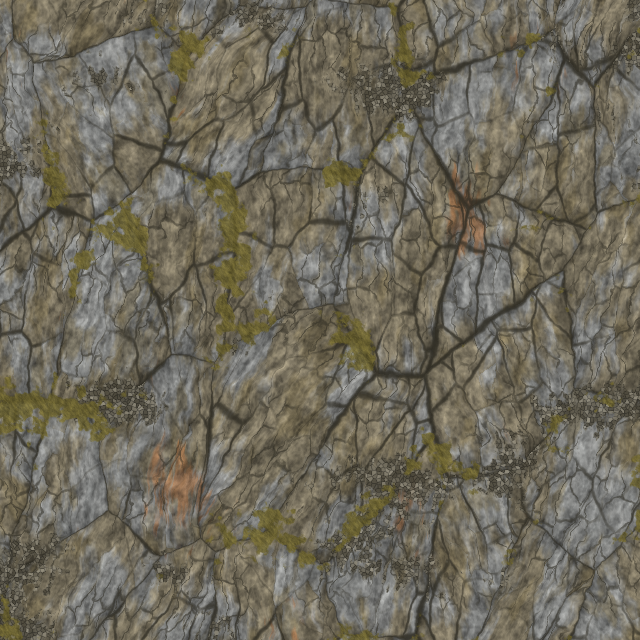
Give the GLSL for this texture, as a three.js fragment shader.

```glsl
varying vec2 vUv;

float hash(vec2 p) {
  return fract(sin(dot(p, vec2(127.1, 311.7))) * 43758.5453);
}

vec2 hash2(vec2 p) {
  return vec2(hash(p), hash(p + 57.3));
}

float noise(vec2 p) {
  vec2 i = floor(p), f = fract(p);
  f = f * f * (3.0 - 2.0 * f);
  return mix(mix(hash(i), hash(i + vec2(1.0, 0.0)), f.x),
             mix(hash(i + vec2(0.0, 1.0)), hash(i + 1.0), f.x), f.y);
}

float fbm(vec2 p) {
  float sum = 0.0, amp = 0.52;
  for (int i = 0; i < 5; i++) {
    sum += amp * noise(p);
    p = mat2(1.6, 1.2, -1.2, 1.6) * p + 11.7;
    amp *= 0.5;
  }
  return sum;
}

// Streaks keep their direction through all octaves
float streaks(vec2 p) {
  return 0.45 * noise(p) + 0.33 * noise(p * 2.1 + 5.3) + 0.22 * noise(p * 4.3 + 9.1);
}

// Voronoi cells: xy = offset to centre, z = distance to edge, w = cell id
vec4 cells(vec2 p) {
  vec2 base = floor(p), f = fract(p), centre = vec2(0.0), home = vec2(0.0);
  float nearest = 9.0, edge = 9.0;
  for (int y = -1; y <= 1; y++)
    for (int x = -1; x <= 1; x++) {
      vec2 g = vec2(float(x), float(y));
      vec2 r = g + 0.05 + 0.9 * hash2(base + g) - f;
      if (dot(r, r) < nearest) {
        nearest = dot(r, r);
        centre = r;
        home = g;
      }
    }
  for (int y = -2; y <= 2; y++)
    for (int x = -2; x <= 2; x++) {
      vec2 g = home + vec2(float(x), float(y));
      vec2 r = g + 0.05 + 0.9 * hash2(base + g) - f;
      vec2 d = r - centre;
      if (dot(d, d) > 0.0001) edge = min(edge, dot(0.5 * (r + centre), normalize(d)));
    }
  return vec4(centre, edge, hash(base + home + 3.7));
}

float crack(float edge, float width) {
  return 1.0 - smoothstep(width * 0.2, width + 0.001, edge);
}

void main() {
  vec2 p = vUv;
  vec2 warp = vec2(fbm(p * 5.0), fbm(p * 5.0 + 17.0)) - 0.5;
  vec2 jag = vec2(fbm(p * 38.0), fbm(p * 38.0 + 31.0)) - 0.5;
  vec2 q = p + 0.05 * warp + 0.011 * jag;
  q.x -= 0.22 * q.y;

  // Large blocks, each with its own split direction
  vec4 block = cells(q * vec2(6.0, 4.0) + 2.3);
  float turn = (block.w - 0.5) * 0.9 - 0.1;
  vec2 m = mat2(cos(turn), sin(turn), -sin(turn), cos(turn)) * q + block.w * 7.0;
  vec4 slab = cells(m * vec2(17.0, 7.5));
  vec4 chip = cells((m + 0.014 * jag) * vec2(42.0, 17.0) + slab.w * 9.0);
  float blockEdge = block.z / 5.0, slabEdge = slab.z / 13.0, chipEdge = chip.z / 30.0;

  // Blue-grey slate against tan weathering
  float grain = streaks(m * vec2(90.0, 16.0));
  float fine = fbm(m * vec2(130.0, 60.0));
  float stain = fbm(m * vec2(20.0, 9.0) + 4.0) + 0.16 * (slab.w - 0.5) + 0.12 * (chip.w - 0.5);
  stain += 0.25 * (grain - 0.5);
  vec3 earth = mix(vec3(0.425, 0.397, 0.325), vec3(0.545, 0.51, 0.43), grain);
  vec3 slate = mix(vec3(0.445, 0.453, 0.45), vec3(0.56, 0.56, 0.55), grain);
  vec3 color = mix(earth, slate, smoothstep(0.40, 0.60, stain));
  float lichen = smoothstep(0.55, 0.72, fbm(m * vec2(36.0, 16.0)));
  color = mix(color, vec3(0.43, 0.385, 0.27), 0.5 * lichen);

  // Flat facets and rough relief lit from the upper left
  vec2 rough = m * vec2(48.0, 21.0);
  float relief = fbm(rough) - fbm(rough + vec2(-0.2, 0.2));
  float light = 1.01 + 0.06 * dot(block.xy, vec2(0.7, -0.7)) + 0.06 * dot(slab.xy, vec2(0.8, -0.6));
  light += 0.10 * (slab.w - 0.5) + 0.09 * (chip.w - 0.5) + 0.8 * relief;
  light += 0.75 * (fine - 0.5) + 0.2 * (noise(p * 250.0) - 0.5);
  color *= light;

  // Rust running down a few slabs
  float rust = smoothstep(0.72, 0.84, fbm(p * vec2(11.0, 4.5) + 23.0) + 0.4 * (grain - 0.5));
  color = mix(color, vec3(0.58, 0.38, 0.22) * (0.5 + fine), 0.65 * rust);

  // Cracks at three scales with soft shade beside them
  float wear = smoothstep(0.35, 0.65, fbm(p * 9.0 + 41.0));
  float chipped = smoothstep(0.38, 0.62, fbm(p * 14.0 + 8.0));
  color *= 1.0 - 0.24 * exp(-blockEdge * 120.0) - 0.13 * wear * exp(-slabEdge * 190.0);
  float gaps = (0.55 + 0.35 * wear) * crack(blockEdge, 0.001 + 0.005 * wear * wear);
  gaps = max(gaps, (0.25 + 0.55 * wear) * crack(slabEdge, 0.001 + 0.002 * wear));
  gaps = max(gaps, 0.6 * chipped * crack(chipEdge, 0.0013));
  color = mix(color, vec3(0.18, 0.17, 0.135), 0.88 * gaps);

  // Loose gravel in hollows
  vec4 pebble = cells((p + 0.006 * jag) * 170.0);
  vec3 gravel = mix(vec3(0.27, 0.255, 0.21), vec3(0.55, 0.53, 0.47), pebble.w * pebble.w);
  gravel *= 0.72 + 0.35 * smoothstep(0.0, 0.25, pebble.z);
  float hollow = fbm(p * vec2(5.0, 8.0) + 63.0) - 1.1 * blockEdge + 0.35 * (fine - 0.5);
  color = mix(color, gravel, 0.9 * smoothstep(0.61, 0.69, hollow));

  // Moss tufts along the main gaps
  float tuft = fbm(p * 11.0 + 87.0) + 0.5 * (fbm(p * 70.0) - 0.5) - 5.0 * blockEdge;
  float blades = streaks(vec2(p.x + 0.5 * p.y, p.y) * vec2(190.0, 110.0));
  vec3 moss = mix(vec3(0.25, 0.23, 0.10), vec3(0.58, 0.53, 0.25), blades);
  color = mix(color, moss, 0.85 * smoothstep(0.58, 0.67, tuft));

  gl_FragColor = vec4(clamp(color, 0.0, 1.0), 1.0);
}
```
